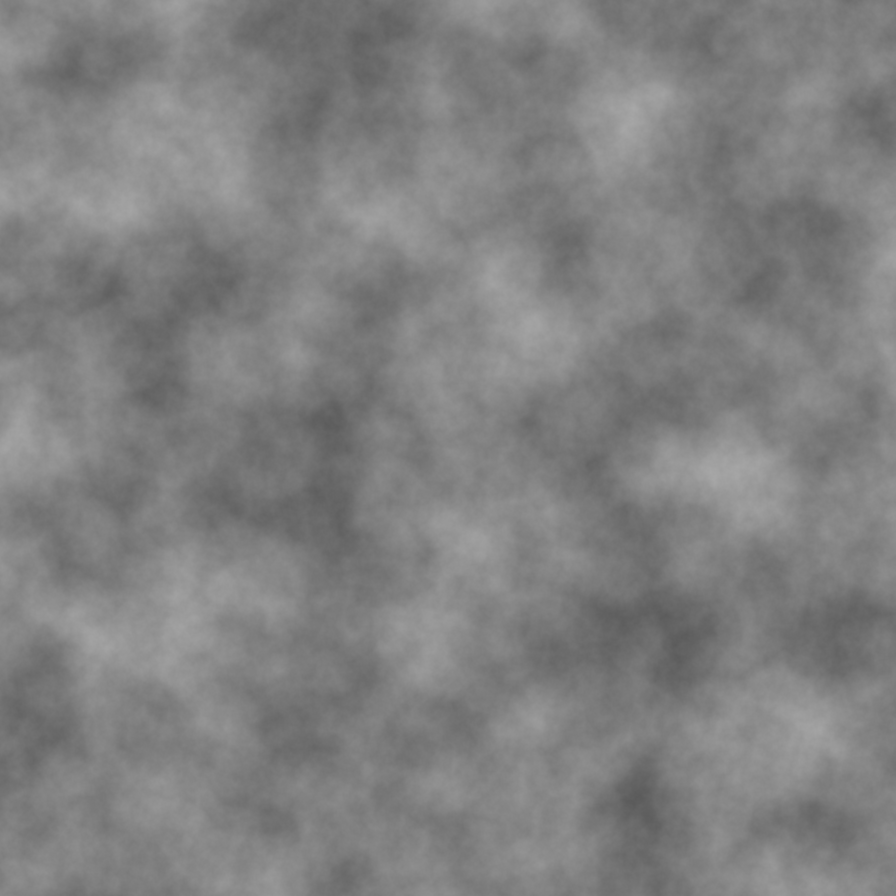
Reproduce this texture procedurally as a Shadertoy shader.

```glsl
const float BASE_CELLS = 6.0;      // coarsest noise cells across the canvas
const int   OCTAVES    = 7;
const float GAIN       = 0.595;    // amplitude ratio between octaves
const float MEAN_GRAY  = 0.502;
const float CONTRAST   = 0.173;
const vec2  OCTAVE_SHIFT = vec2(17.3, 41.7);
const mat2  OCTAVE_TURN  = mat2(1.6, 1.2, -1.2, 1.6); // rotate and double
const float TAU = 6.2831853;

// Integer hash of a lattice point, in 0..1
float hash(ivec2 cell) {
    uint h = uint(cell.x) * 1597334677u ^ uint(cell.y) * 3812015801u;
    h = (h ^ (h >> 16)) * 2146121005u;
    h = (h ^ (h >> 15)) * 2221713035u;
    h ^= h >> 16;
    return float(h >> 8) / 16777216.0;
}

// Random unit slope at a lattice point, projected on the offset from it
float slope(ivec2 cell, vec2 offset) {
    float angle = TAU * hash(cell);
    return dot(vec2(cos(angle), sin(angle)), offset);
}

// Gradient noise with quintic blending
float gradientNoise(vec2 p) {
    ivec2 cell = ivec2(floor(p));
    vec2 f = fract(p);
    vec2 blend = f * f * f * (f * (f * 6.0 - 15.0) + 10.0);
    float low = mix(slope(cell, f),
                    slope(cell + ivec2(1, 0), f - vec2(1, 0)), blend.x);
    float high = mix(slope(cell + ivec2(0, 1), f - vec2(0, 1)),
                     slope(cell + ivec2(1, 1), f - vec2(1, 1)), blend.x);
    return mix(low, high, blend.y);
}

// Sum of octaves, from broad clouds to fine grain
float cloudNoise(vec2 p) {
    float sum = 0.0;
    float amplitude = 1.0;
    for (int i = 0; i < OCTAVES; i++) {
        sum += amplitude * gradientNoise(p);
        p = OCTAVE_TURN * p + OCTAVE_SHIFT;
        amplitude *= GAIN;
    }
    return sum;
}

void mainImage(out vec4 fragColor, in vec2 fragCoord) {
    vec2 uv = fragCoord / iResolution.y;
    float gray = MEAN_GRAY + CONTRAST * cloudNoise(uv * BASE_CELLS + OCTAVE_SHIFT);
    fragColor = vec4(vec3(gray), 1.0);
}
```
